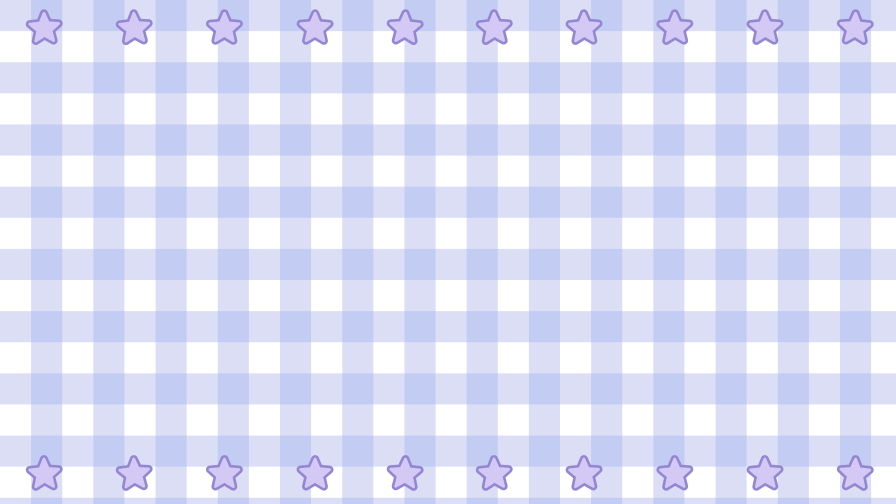
A Shadertoy shader for this pattern:

```glsl
// Lengths are fractions of the canvas height
const float CHECK_PERIOD = 0.12346;
const float STAR_PITCH = 0.1786;
const float STAR_FIRST_X = 0.0885;
const float STAR_TOP_Y = 0.0565;     // measured downward from the top edge
const float STAR_BOTTOM_Y = 0.941;
const float STAR_RADIUS = 0.030;
const float STAR_INNER = 0.46;
const float STAR_ROUNDING = 0.008;
const float OUTLINE = 0.0052;
const float TILT = 0.10;
const float SHIFT = 0.0025;

const vec3 WHITE = vec3(1.0);
const vec3 LIGHT_BLUE = vec3(0.86, 0.87, 0.96);
const vec3 DEEP_BLUE = vec3(0.765, 0.80, 0.95);
const vec3 STAR_FILL = vec3(0.83, 0.79, 0.96);
const vec3 STAR_EDGE = vec3(0.58, 0.53, 0.82);

float hash(float n) {
    return fract(sin(n * 12.9898) * 43758.5453);
}

// Coverage of a shape from its signed distance
float fill(float d, float px) {
    return clamp(0.5 - d / px, 0.0, 1.0);
}

// Bands half a period wide, centred at the given fraction of the period
float stripe(float x, float centre, float px) {
    float offset = abs(fract(x / CHECK_PERIOD - centre + 0.5) - 0.5);
    return fill((offset - 0.25) * CHECK_PERIOD, px);
}

// Signed distance to an upright five-pointed star
float starDistance(vec2 p, float radius, float inner) {
    const vec2 k1 = vec2(0.80902, -0.58779);
    const vec2 k2 = vec2(-k1.x, k1.y);
    p.x = abs(p.x);
    p -= 2.0 * max(dot(k1, p), 0.0) * k1;
    p -= 2.0 * max(dot(k2, p), 0.0) * k2;
    p.x = abs(p.x);
    p.y -= radius;
    vec2 edge = inner * vec2(-k1.y, k1.x) - vec2(0.0, 1.0);
    float h = clamp(dot(p, edge) / dot(edge, edge), 0.0, radius);
    return length(p - edge * h) * sign(p.y * edge.x - p.x * edge.y);
}

void mainImage(out vec4 fragColor, in vec2 fragCoord) {
    float px = 1.0 / iResolution.y;
    vec2 p = vec2(fragCoord.x, iResolution.y - fragCoord.y) * px;

    // Gingham: crossings of two translucent stripe sets
    float column = stripe(p.x, 0.75, px);
    float row = stripe(p.y, 0.25, px);
    vec3 color = mix(mix(WHITE, LIGHT_BLUE, column),
                     mix(LIGHT_BLUE, DEEP_BLUE, column), row);

    // Star rows along the top and bottom, slightly uneven per column
    float id = round((p.x - STAR_FIRST_X) / STAR_PITCH);
    float starX = STAR_FIRST_X + id * STAR_PITCH + (hash(id + 7.0) - 0.5) * SHIFT;
    float starY = p.y < 0.5 ? STAR_TOP_Y : STAR_BOTTOM_Y;
    vec2 q = vec2(p.x - starX, starY - p.y);
    float angle = (hash(id + 1.0) - 0.5) * TILT;
    float c = cos(angle), s = sin(angle);
    q = mat2(c, s, -s, c) * q;

    float d = starDistance(q, STAR_RADIUS, STAR_INNER) - STAR_ROUNDING;
    color = mix(color, STAR_EDGE, fill(d, px));
    color = mix(color, STAR_FILL, fill(d + OUTLINE, px));

    fragColor = vec4(color, 1.0);
}
```
